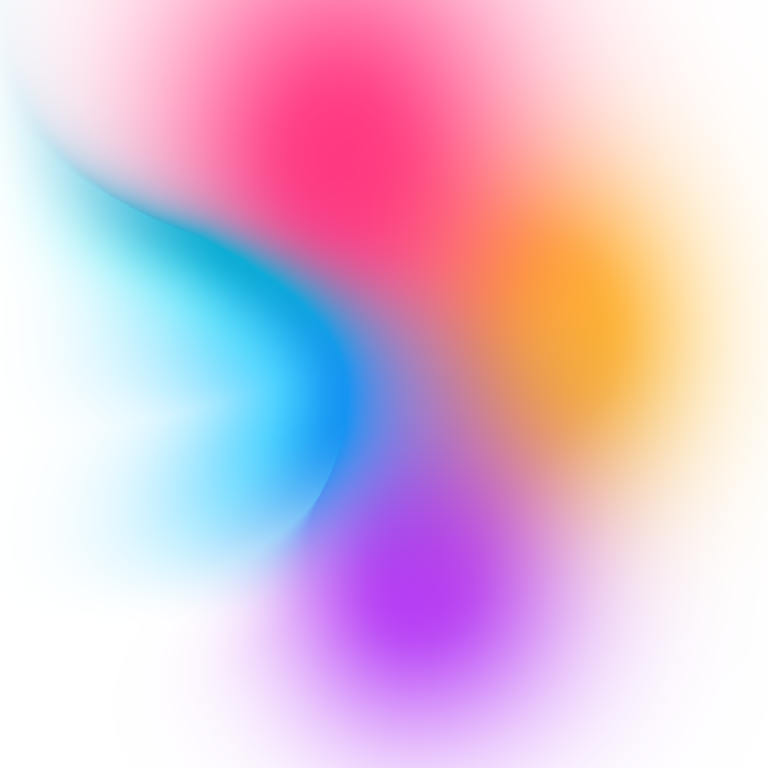
Give the GLSL for this background, as a Shadertoy shader.

```glsl
// Soft pink, amber and violet glows on white, cut by a curved cyan-blue fold.

const vec3 WHITE  = vec3(1.0);
const vec3 PINK   = vec3(1.0, 0.19, 0.49);
const vec3 AMBER  = vec3(1.0, 0.74, 0.16);
const vec3 VIOLET = vec3(0.70, 0.22, 0.97);
const vec3 TEAL   = vec3(0.05, 0.68, 0.83);
const vec3 BLUE   = vec3(0.09, 0.58, 0.95);
const vec3 CYAN   = vec3(0.10, 0.89, 0.96);
const vec3 SKY    = vec3(0.10, 0.77, 1.0);

const int EDGE_STEPS = 36;

// Gaussian blob with separate spreads: left, right, down, up.
float blob(vec2 p, vec2 center, vec4 spread) {
    vec2 d = p - center;
    vec2 s = vec2(d.x < 0.0 ? spread.x : spread.y, d.y < 0.0 ? spread.z : spread.w);
    d /= s;
    return exp(-0.5 * dot(d, d));
}

// Limits a value to 1 with a rounded shoulder of width k.
float softCap(float v, float k) {
    float h = max(k - abs(v - 1.0), 0.0) / k;
    return min(v, 1.0) - 0.25 * h * h * k;
}

// Horizontal position of the fold at height y.
float foldX(float y) {
    if (y > 0.691) return 0.260 - 0.286 * (1.0 - exp((0.691 - y) / 0.104));
    float v = y - 0.486;
    float bend = v > 0.0 ? pow(v / 0.205, 2.15) : pow(-v / 0.30, 2.0);
    return 0.453 - 0.193 * bend;
}

float segmentDistance(vec2 p, vec2 a, vec2 b) {
    vec2 ab = b - a;
    float t = clamp(dot(p - a, ab) / dot(ab, ab), 0.0, 1.0);
    return length(p - a - ab * t);
}

// Signed distance to the fold, positive on its right side.
float foldDistance(vec2 p) {
    float nearest = 10.0;
    vec2 a = vec2(foldX(1.05), 1.05);
    for (int i = 1; i <= EDGE_STEPS; i++) {
        float y = mix(1.05, 0.05, float(i) / float(EDGE_STEPS));
        vec2 b = vec2(foldX(y), y);
        nearest = min(nearest, segmentDistance(p, a, b));
        a = b;
    }
    return p.x > foldX(p.y) ? nearest : -nearest;
}

// Warm and violet glows, blended by weight over white.
vec3 glowField(vec2 p) {
    float pink   = blob(p, vec2(0.443, 0.792), vec4(0.169, 0.169, 0.215, 0.215));
    float amber  = blob(p, vec2(0.742, 0.564), vec4(0.112, 0.114, 0.145, 0.145));
    float violet = blob(p, vec2(0.540, 0.232), vec4(0.120, 0.140, 0.137, 0.169));
    float total = pink + amber + violet;
    vec3 tint = (pink * PINK + amber * AMBER + violet * VIOLET) / max(total, 1e-5);
    return mix(WHITE, tint, softCap(total, 0.15));
}

void mainImage(out vec4 fragColor, in vec2 fragCoord) {
    vec2 p = fragCoord / iResolution.xy;
    float d = foldDistance(p);
    float depth = max(-d, 0.0);

    // The fold fades towards both of its ends.
    float strength = smoothstep(-0.052, 0.312, p.x) * smoothstep(0.18, 0.453, p.y);
    float lower = 1.0 - smoothstep(0.48, 0.69, p.y);
    vec3 edgeColor = mix(TEAL, BLUE, lower);

    // Right side: the edge colour spills over the glows.
    float reach = mix(0.028, 0.085, 1.0 - smoothstep(0.48, 0.74, p.y));
    float spill = strength * exp(-max(d, 0.0) / reach);
    vec3 outside = mix(glowField(p), edgeColor, spill);

    // Left side: the edge brightens to cyan, then fades to white.
    vec3 deepColor = mix(CYAN, SKY, lower);
    vec3 foldColor = mix(edgeColor, deepColor, smoothstep(0.0, 0.11, depth));
    float fadeWidth = mix(0.083, 0.128, 1.0 - smoothstep(0.49, 0.65, p.y));
    float fade = depth / fadeWidth;
    vec3 inside = mix(WHITE, foldColor, strength * exp(-0.5 * fade * fade));

    // The boundary is crisp in the middle and melts at the ends.
    float melt = max(1.0 - smoothstep(0.18, 0.36, p.y), 0.35 * smoothstep(0.72, 0.9, p.y));
    float softness = 1.0 / iResolution.y + 0.08 * melt;
    vec3 color = mix(inside, outside, smoothstep(-softness, softness, d));

    fragColor = vec4(color, 1.0);
}
```
